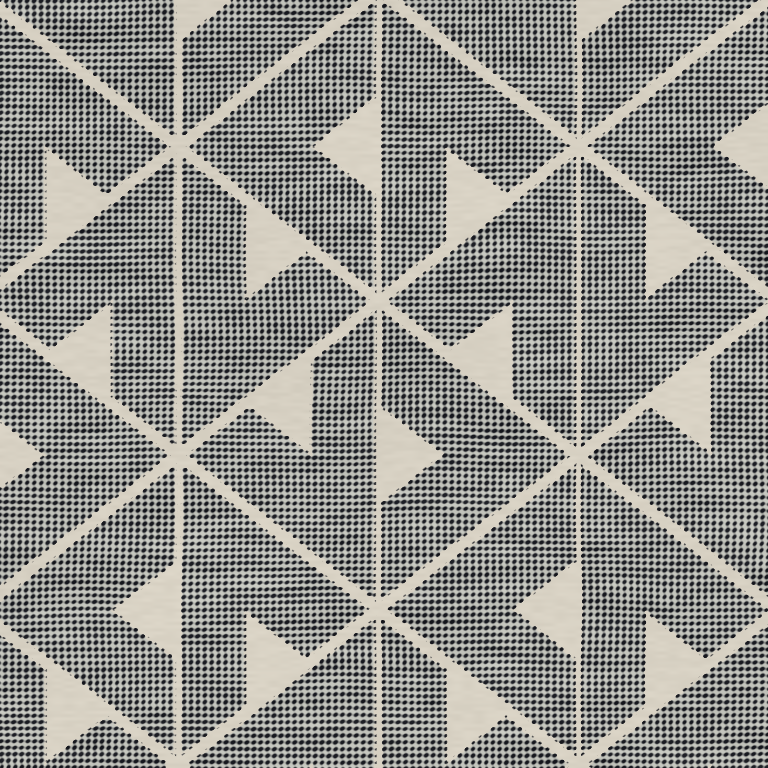
This pattern is drawn by a Shadertoy shader. Its source:

```glsl
// Woven cloth of pale-lined triangles, each with a small pale triangle against one side.
#define CELL vec2(0.2604, 0.4025)    // column width, triangle side
#define ORIGIN vec2(0.2325, 0.4070)  // one lattice vertex
#define UPRIGHT_HALF 0.0047          // half width of vertical lines
#define SLANT_HALF 0.0082            // half width of slanted lines
#define THREADS vec2(112.0, 116.0)   // weave dots across and down
#define SERRATION 0.0035             // how far the weave bites into edges
#define WOBBLE 0.0025                // drift of the lines
#define CREAM vec3(0.845, 0.820, 0.765)
#define PALE vec3(0.770, 0.775, 0.745)
#define INK vec3(0.095, 0.100, 0.125)

const float TAU = 6.2831853;

float hash(vec2 p) {
    vec3 q = fract(vec3(p.xyx) * 0.1031);
    q += dot(q, q.yzx + 33.33);
    return fract((q.x + q.y) * q.z);
}

float noise(vec2 p) {
    vec2 i = floor(p), f = fract(p);
    f = f * f * (3.0 - 2.0 * f);
    return mix(mix(hash(i), hash(i + vec2(1, 0)), f.x),
               mix(hash(i + vec2(0, 1)), hash(i + vec2(1, 1)), f.x), f.y);
}

float minOf(vec3 v) { return min(v.x, min(v.y, v.z)); }

// Signed distance to the pale areas, positive inside them.
float paleDistance(vec2 uv) {
    vec2 p = (uv - ORIGIN) / CELL;
    vec2 skew = vec2(p.x, p.y - 0.5 * p.x);
    vec2 cell = floor(skew), f = fract(skew);
    bool pointsRight = f.x + f.y < 1.0;

    // Barycentric weights: vertical, rising and falling sides
    vec3 bary = vec3(f, 1.0 - f.x - f.y);
    if (!pointsRight) bary = vec3(1.0 - f, f.x + f.y - 1.0);
    float slantHeight = CELL.x * CELL.y / length(vec2(CELL.x, 0.5 * CELL.y));
    vec3 heights = vec3(CELL.x, slantHeight, slantHeight);

    // Lines along the three sides
    vec3 halfWidths = vec3(UPRIGHT_HALF, SLANT_HALF, SLANT_HALF);
    float lines = -minOf(bary * heights - halfWidths);

    // Inset triangle from the centroid to a side that cycles over the lattice
    float turn = pointsRight ? cell.y - cell.x + 2.0 : cell.x - cell.y;
    float side = floor(mod(turn + 0.5, 3.0));
    vec3 chosen = vec3(equal(vec3(0, 1, 2), vec3(side)));
    float inset = minOf((bary - 1.0 / 3.0) * heights + chosen);
    return max(lines, inset);
}

// Dark dots joined by short diagonals, 0 to 1.
float weave(vec2 thread) {
    vec2 wave = cos(TAU * thread);
    float link = cos(TAU * (thread.x - thread.y));
    float rowBias = 0.12 * (noise(thread * vec2(0.07, 0.3)) - 0.5);
    float dots = 0.5 + (0.21 - rowBias) * wave.x + (0.23 + rowBias) * wave.y + 0.10 * link;
    float uneven = noise(thread * vec2(0.35, 1.0)) - 0.5;
    return smoothstep(0.22, 0.88, dots + 0.16 * uneven);
}

void mainImage(out vec4 fragColor, in vec2 fragCoord) {
    vec2 uv = fragCoord / iResolution.y;
    float pixel = 1.0 / iResolution.y;

    // Cloth drift
    vec2 drift = vec2(noise(uv * 9.0), noise(uv * 9.0 + 41.0)) - 0.5;
    vec2 thread = uv * THREADS + 0.5 * drift;
    float ink = weave(thread);

    // Edges notched by the dots
    float d = paleDistance(uv + WOBBLE * drift) - SERRATION * (ink - 0.45);
    float pale = smoothstep(-pixel, pixel, d);

    // Plain and dotted cloth
    vec3 plain = CREAM + 0.030 * (noise(thread * vec2(0.6, 2.0)) - 0.5);
    vec3 dotted = mix(PALE, INK, ink);
    dotted += 0.06 * (noise(thread * vec2(0.08, 0.9) + 17.0) - 0.5);

    vec3 color = mix(dotted, plain, pale);
    color *= 1.0 + 0.03 * (noise(uv * 4.0 + 7.0) - 0.5);
    fragColor = vec4(color, 1.0);
}
```
